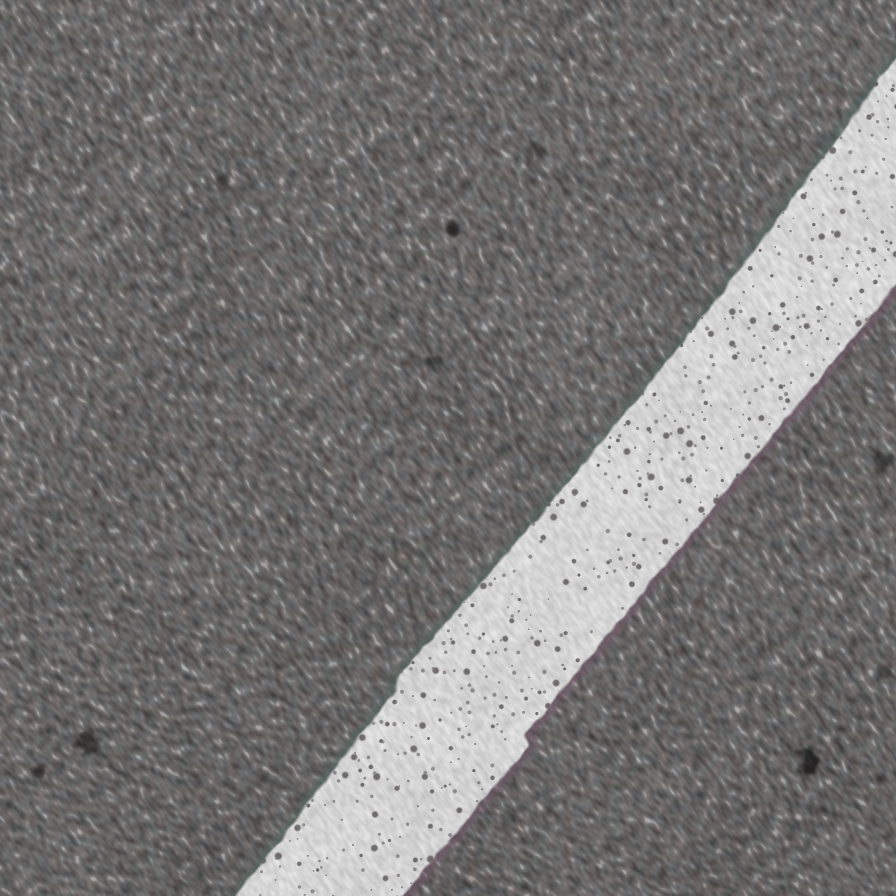
A WebGL 2 fragment shader for this texture:

```glsl
#version 300 es
precision highp float;

uniform vec2 u_resolution;
out vec4 outColor;

const vec3 ASPHALT = vec3(0.405, 0.397, 0.395);
const vec3 PAINT = vec3(0.835, 0.832, 0.835);
const vec3 PIT = vec3(0.34, 0.32, 0.33);
const vec3 GREEN_FRINGE = vec3(0.33, 0.40, 0.375);
const vec3 VIOLET_FRINGE = vec3(0.44, 0.34, 0.41);

// Stains: centre, radius, strength
const vec4 STAINS[9] = vec4[9](
  vec4(0.505, 0.746, 0.013, 0.75), vec4(0.484, 0.596, 0.014, 0.65),
  vec4(0.902, 0.151, 0.018, 0.95), vec4(0.098, 0.173, 0.019, 0.65),
  vec4(0.043, 0.138, 0.012, 0.65), vec4(0.983, 0.486, 0.017, 0.50),
  vec4(0.247, 0.798, 0.014, 0.35), vec4(0.596, 0.830, 0.017, 0.35),
  vec4(0.986, 0.250, 0.013, 0.50));

vec2 hash2(vec2 p) {
  vec3 q = fract(p.xyx * vec3(0.1031, 0.1030, 0.0973));
  q += dot(q, q.yzx + 33.33);
  return fract((q.xx + q.yz) * q.zy);
}

float cornerSlope(vec2 cell, vec2 offset) {
  float angle = 6.2832 * hash2(cell).x;
  return dot(vec2(cos(angle), sin(angle)), offset);
}

// Gradient noise, roughly -1 to 1
float gradientNoise(vec2 p) {
  vec2 i = floor(p), f = fract(p), e = vec2(0.0, 1.0);
  vec2 w = f * f * f * (f * (f * 6.0 - 15.0) + 10.0);
  float low = mix(cornerSlope(i, f), cornerSlope(i + e.yx, f - e.yx), w.x);
  float high = mix(cornerSlope(i + e.xy, f - e.xy), cornerSlope(i + e.yy, f - e.yy), w.x);
  return 1.5 * mix(low, high, w.y);
}

vec2 rotate(vec2 p, float angle) {
  float c = cos(angle), s = sin(angle);
  return vec2(c * p.x + s * p.y, c * p.y - s * p.x);
}

// Noise drawn out along one direction
float streaks(vec2 p, float angle, float frequency, float stretch) {
  return gradientNoise(rotate(p, angle) * frequency * vec2(1.0 / stretch, 1.0) + 61.0);
}

// Grain whose direction flattens toward the bottom
float grain(vec2 p, float frequency) {
  float steep = streaks(p, -0.95, frequency, 2.2);
  float shallow = streaks(p + 3.7, -0.45, frequency, 2.0);
  float blend = smoothstep(0.1, 0.65, p.y + 0.3 * p.x);
  return mix(shallow, steep, blend) / sqrt(1.0 - 2.0 * blend * (1.0 - blend));
}

// Horizontal positions of the stripe borders at height y
float leftBorder(float y) {
  float t = y - 0.247;
  float upper = 0.446 + 0.804 * t + 0.15 * t * (0.685 - t);
  return mix(0.264 + 0.775 * y, upper, smoothstep(0.228, 0.246, y));
}

float rightBorder(float y) {
  float upper = 0.597 + 0.825 * (y - 0.193);
  return mix(0.449 + 0.84 * y, upper, smoothstep(0.165, 0.183, y));
}

// One randomly sized pit per cell, many cells empty
float pits(vec2 p, float frequency, float density) {
  vec2 q = rotate(p, 0.4) * frequency, cell = floor(q);
  vec2 jitter = hash2(cell + 17.0), pick = hash2(cell + 91.0);
  float radius = mix(0.10, 0.25, pick.y);
  float d = length(fract(q) - mix(vec2(0.3), vec2(0.7), jitter));
  return step(pick.x, density) * (1.0 - smoothstep(radius * 0.55, radius * 1.25, d));
}

float band(float d, float width) {
  return exp(-d * d / (width * width));
}

vec3 asphalt(vec2 p) {
  float coarse = grain(p, 125.0), fine = grain(p + 8.3, 215.0);
  float sum = 0.105 * coarse + 0.075 * fine;
  float glint = smoothstep(0.32, 0.85, 0.65 * coarse + 0.6 * fine);
  float cloud = 0.020 * gradientNoise(p * 7.0) + 0.022 * gradientNoise(p * 27.0);
  vec3 tint = vec3(0.020, -0.006, -0.014) * gradientNoise(p * 75.0 + 40.0);
  vec3 color = ASPHALT + sum + cloud + tint + 0.13 * glint;
  color += 0.02 * (p.y - 0.5);
  for (int i = 0; i < 9; i++) {
    vec4 stain = STAINS[i];
    float d = length(p - stain.xy) + 0.35 * stain.z * gradientNoise(p * 90.0);
    color *= 1.0 - 0.65 * stain.w * (1.0 - smoothstep(0.3 * stain.z, stain.z, d));
  }
  return color;
}

vec3 paint(vec2 p) {
  float texture1 = 0.055 * grain(p + 2.1, 150.0) + 0.045 * grain(p + 5.4, 240.0);
  float wear = 0.025 * gradientNoise(p * 14.0);
  float holes = max(pits(p, 58.0, 0.28), 0.7 * pits(p + 4.2, 95.0, 0.24));
  return mix(PAINT + texture1 + wear, PIT, 0.8 * holes);
}

void main() {
  vec2 p = gl_FragCoord.xy / u_resolution;
  float soft = max(0.0022, 1.0 / u_resolution.y);

  // Signed distances inward from both ragged borders
  float ragged = 0.0018 * gradientNoise(p * 75.0) + 0.0015 * gradientNoise(p * 24.0);
  float fromLeft = (p.x - leftBorder(p.y)) * 0.78 + ragged;
  float fromRight = (rightBorder(p.y) - p.x) * 0.77 + ragged;
  float cover = smoothstep(-soft, soft, min(fromLeft, fromRight));

  // Road, coloured fringes, stripe
  vec3 road = asphalt(p);
  road = mix(road, GREEN_FRINGE, 0.6 * band(fromLeft + 0.003, 0.006));
  road = mix(road, VIOLET_FRINGE, 0.65 * band(fromRight + 0.003, 0.005));
  vec3 color = mix(road, paint(p), cover);
  outColor = vec4(clamp(color, 0.0, 1.0), 1.0);
}
```
